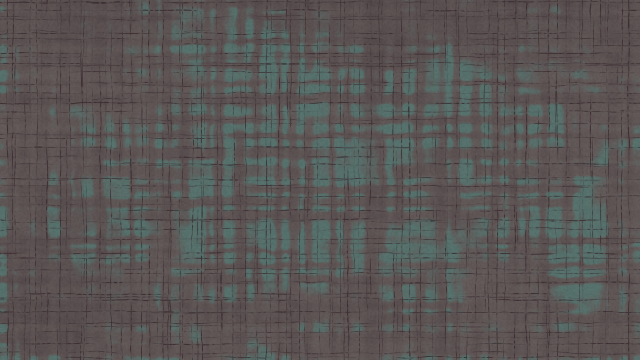
This texture is drawn by a WebGL 1 fragment shader. Its source:

```glsl
precision highp float;
uniform vec2 u_resolution;

const vec3 BROWN = vec3(0.386, 0.346, 0.344);
const vec3 DARK_BROWN = vec3(0.270, 0.228, 0.240);
const vec3 TEAL = vec3(0.325, 0.465, 0.440);
const vec3 THREAD = vec3(0.215, 0.155, 0.175);

const float BAND_SPACING = 0.046;
const float BAND_WIDTH = 0.0125;
const float BAND_SOFTNESS = 0.008;
const float PLAID_SPACING = 0.285;
const float PLAID_WIDTH = 0.026;
const float PLAID_SOFTNESS = 0.026;
const float THREAD_SPACING = 0.029;
const float THREAD_WIDTH = 0.0012;
const float THREAD_OPACITY = 0.66;
const float TEAL_OPACITY = 0.80;
const float GRAIN = 0.030;

float hash(vec2 p) {
    vec3 q = fract(vec3(p.xyx) * 0.1031);
    q += dot(q, q.yzx + 33.33);
    return fract((q.x + q.y) * q.z);
}

float noise(vec2 p) {
    vec2 i = floor(p);
    vec2 f = fract(p);
    f = f * f * (3.0 - 2.0 * f);
    return mix(mix(hash(i), hash(i + vec2(1.0, 0.0)), f.x),
               mix(hash(i + vec2(0.0, 1.0)), hash(i + vec2(1.0, 1.0)), f.x), f.y);
}

float fbm(vec2 p) {
    float sum = 0.0;
    float gain = 0.53;
    for (int i = 0; i < 4; i++) {
        sum += gain * noise(p);
        p = p * 2.03 + 17.3;
        gain *= 0.5;
    }
    return sum;
}

// Coverage of wavering strokes along p.x; gate sets how often they break
float strokes(vec2 p, float spacing, float width, float softness, float rate, float gate, float seed) {
    float cell = floor(p.y / spacing);
    float cover = 0.0;
    for (int i = -1; i <= 1; i++) {
        float id = cell + float(i);
        float shift = hash(vec2(id + 40.0, seed));
        float weight = hash(vec2(id + 90.0, seed + 5.0));
        vec2 track = vec2(p.x * rate + shift * 60.0, id * 3.7 + seed);
        float center = (id + 0.5 + 0.6 * (shift - 0.5)) * spacing;
        center += spacing * 0.18 * (noise(track * vec2(0.9, 1.0) + 31.0) - 0.5);
        float halfWidth = width * (0.6 + 0.8 * weight);
        float edge = abs(p.y - center);
        float line = 1.0 - smoothstep(halfWidth - softness, halfWidth + softness, edge);
        float presence = smoothstep(gate - 0.22, gate + 0.22, noise(track));
        cover = max(cover, line * presence);
    }
    return cover;
}

void main() {
    vec2 p = gl_FragCoord.xy / u_resolution.y;
    float aspect = u_resolution.x / u_resolution.y;
    float pixel = 1.0 / u_resolution.y;
    vec2 warp = vec2(noise(p * 30.0), noise(p * 30.0 + 50.0)) - 0.5;
    vec2 q = p + 0.009 * warp;

    // Soft woven bands and a wider plaid
    float across = strokes(q, BAND_SPACING, BAND_WIDTH, BAND_SOFTNESS, 9.0, 0.28, 3.0);
    float upward = strokes(q.yx, BAND_SPACING * 1.08, BAND_WIDTH, BAND_SOFTNESS, 7.0, 0.28, 21.0);
    float plaidAcross = strokes(q, PLAID_SPACING, PLAID_WIDTH, PLAID_SOFTNESS, 2.0, 0.4, 47.0);
    float plaidUpward = strokes(q.yx, PLAID_SPACING, PLAID_WIDTH, PLAID_SOFTNESS, 2.0, 0.4, 63.0);
    float plaid = max(plaidAcross, plaidUpward);
    float gaps = (1.0 - 0.85 * across) * (1.0 - 0.82 * upward) * (1.0 - 0.55 * plaid);

    // Teal shows in scattered gaps, mostly inside, and along the left and lower edges
    vec2 offset = (p - vec2(0.56 * aspect, 0.50)) / vec2(0.62 * aspect, 0.52);
    float middle = exp(-dot(offset, offset));
    float rim = max(1.0 - smoothstep(0.0, 0.04, p.x), 0.8 - 0.8 * smoothstep(0.0, 0.035, p.y));
    float cloud = 0.4 * fbm(p * 5.0 + 8.0) + 0.6 * fbm(p * 13.0 + 40.0);
    float exposure = smoothstep(0.50, 0.98, 0.46 * middle + 0.92 * cloud);
    exposure = max(exposure, rim * smoothstep(0.25, 0.6, cloud));
    float teal = smoothstep(0.08, 0.75, gaps * (0.3 + exposure)) * smoothstep(0.0, 0.8, exposure);

    // Base wash, darker along bands, at overlaps, the top and the lower left
    float shade = 0.07 * (across + upward) + 0.12 * across * upward + 0.10 * plaid;
    shade += 0.34 * smoothstep(0.68, 1.05, p.y) * fbm(p * 4.0 + 70.0);
    shade += 0.16 * (1.0 - smoothstep(0.0, 0.45, length(p - vec2(0.12, 0.2))));
    shade += 0.20 * (fbm(p * vec2(14.0, 20.0) + 25.0) - 0.5);
    vec3 color = mix(BROWN, DARK_BROWN, clamp(shade, 0.0, 0.8));
    color = mix(color, TEAL, TEAL_OPACITY * teal);

    // Thin, dry, broken threads in both directions
    float soft = max(0.0010, 0.55 * pixel);
    vec2 t = p + 0.003 * warp;
    float threads = strokes(t, THREAD_SPACING, THREAD_WIDTH, soft, 11.0, 0.46, 82.0);
    threads = max(threads, strokes(t.yx, THREAD_SPACING, THREAD_WIDTH, soft, 9.0, 0.46, 101.0));
    threads = max(threads, 0.75 * strokes(t, THREAD_SPACING * 1.3, THREAD_WIDTH, soft, 14.0, 0.5, 133.0));
    threads = max(threads, 0.75 * strokes(t.yx, THREAD_SPACING * 1.2, THREAD_WIDTH, soft, 12.0, 0.5, 157.0));
    float scratch = 0.3 + 0.9 * smoothstep(0.15, 0.7, noise(p * 140.0));
    color = mix(color, THREAD, clamp(THREAD_OPACITY * threads * scratch, 0.0, 1.0));

    color += GRAIN * (noise(p * 230.0) - 0.5);
    gl_FragColor = vec4(color, 1.0);
}
```
